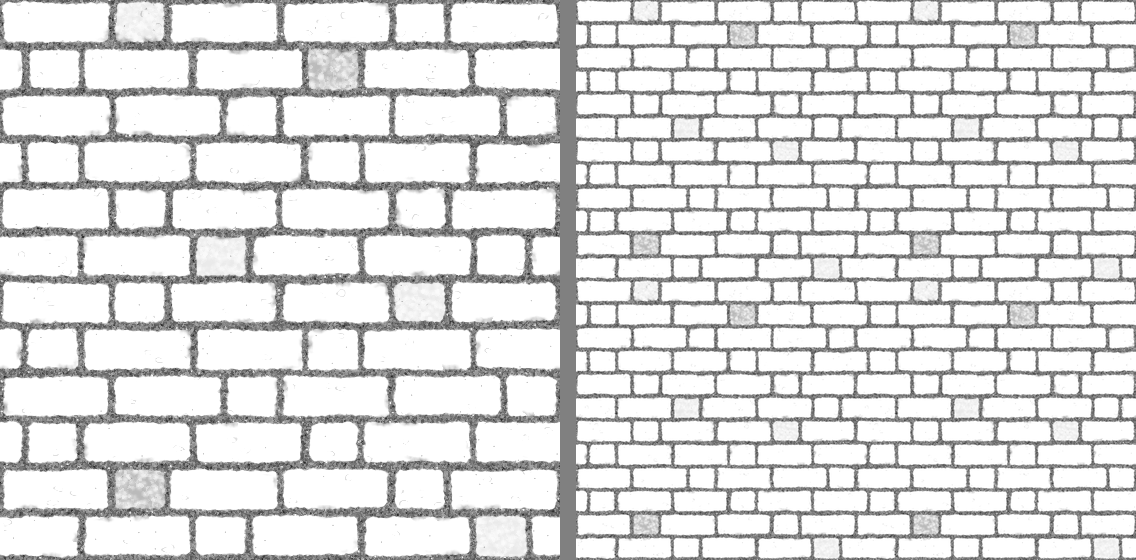
Left, the tile; right, the same tile 2 across and 2 down.
Write a Shadertoy shader that draws this texture map.

```glsl
// Whitewashed brick wall: rows of two long bricks and one short, in rough grey mortar.
#define ROWS 12.0            // courses down the tile
#define UNITS 10.0           // short-brick widths across the tile
#define GROUP 5.0            // units in one short-long-long group
#define JOINT vec2(0.0112, 0.0128)
#define CORNER 0.009
#define WANDER 0.0011        // slow drift of the joints
#define ROUGH 0.0034         // chipped brick edges
#define MORTAR 0.485
#define GRAIN 0.27
#define WEAR 0.27            // darkness of weathered short bricks

const float TAU = 6.2831853;

vec3 hash3(vec2 p) {
    vec3 q = fract(vec3(p.xyx) * vec3(0.1031, 0.1030, 0.0973));
    q += dot(q, q.yxz + 33.33);
    return fract((q.xxy + q.yzz) * q.zyx);
}

// Wrapping cellular noise: x = distance to nearest point, y = random value of its cell
vec2 cells(vec2 uv, vec2 count) {
    vec2 p = uv * count, base = floor(p), f = p - base;
    vec2 nearest = vec2(9.0, 0.0);
    for (int j = -1; j <= 1; j++)
    for (int i = -1; i <= 1; i++) {
        vec2 o = vec2(i, j);
        vec3 h = hash3(mod(base + o, count) + count);
        float d = length(o + h.xy - f);
        if (d < nearest.x) nearest = vec2(d, h.z);
    }
    return nearest;
}

// Layered sines with whole frequencies, so the drift wraps
vec2 wander(vec2 p) {
    vec2 w = vec2(0.0);
    float f = 5.0;
    for (int i = 0; i < 4; i++) {
        float k = float(i);
        w += sin(TAU * (f * p.yx + (f + 3.0) * p + vec2(0.13, 0.61) * (k + 1.0))) / (k + 1.0);
        f *= 2.0;
    }
    return w * WANDER;
}

// Where the short brick starts in each course; the bond repeats every six
float shortStart(float row) {
    float k = mod(row, 6.0);
    if (mod(k, 2.0) < 0.5) return k == 2.0 ? 4.0 : 2.0;
    return k == 5.0 ? 3.45 : 0.45;
}

float roundedBox(vec2 p, vec2 halfSize, float r) {
    vec2 q = abs(p) - halfSize + r;
    return length(max(q, 0.0)) + min(max(q.x, q.y), 0.0) - r;
}

void mainImage(out vec4 fragColor, in vec2 fragCoord) {
    vec2 uv = fragCoord / iResolution.xy;
    float soft = 0.9 / min(iResolution.x, iResolution.y);

    // Find the course, the group and the brick
    vec2 p = uv + wander(uv);
    float y = (1.0013 - p.y) * ROWS;
    float row = mod(floor(y), ROWS);
    float x = p.x * UNITS - shortStart(row);
    float group = mod(floor(x / GROUP), UNITS / GROUP);
    x = mod(x, GROUP);
    bool isShort = x < 1.0;
    float start = isShort ? 0.0 : (x < 3.0 ? 1.0 : 3.0);
    float span = isShort ? 1.0 : 2.0;
    vec3 rnd = hash3(vec2(start + GROUP * group, row) + 17.0);

    // Brick outline with its own shift, tilt and size
    vec2 q = vec2((x - start - 0.5 * span) / UNITS, (fract(y) - 0.5) / ROWS);
    q += (rnd.xy - 0.5) * 0.0024;
    q.y += q.x * (rnd.z - 0.5) * 0.02;
    vec2 halfSize = 0.5 * (vec2(span / UNITS, 1.0 / ROWS) - JOINT) - rnd.z * 0.0014;
    vec2 chips = cells(uv, vec2(92.0));
    vec2 grit = cells(uv, vec2(170.0));
    float d = roundedBox(q, halfSize, CORNER * (0.7 + 0.6 * rnd.y));
    d += ROUGH * (chips.x - 0.42) + 0.4 * ROUGH * (grit.x - 0.42);

    // Mortar: sandy grain, pale rims, dark pits and bright grit
    vec2 patches = cells(uv + 2.0 * wander(uv.yx), vec2(23.0, 31.0));
    float sand = cells(uv, vec2(330.0)).y;
    float mortar = MORTAR + GRAIN * (sand - 0.5) + 0.12 * (grit.y - 0.5);
    mortar += 0.13 * (1.0 - smoothstep(0.0, 0.0042, d)) * smoothstep(0.1, 0.6, patches.x);
    float dot0 = 1.0 - smoothstep(0.15, 0.4, grit.x);
    mortar += dot0 * (0.28 * step(0.96, grit.y) - 0.16 * step(grit.y, 0.12));

    // Brick face: sparse specks, edge smears and hairline scuffs
    vec2 speck = cells(uv, vec2(48.0));
    float face = 1.0 - 0.22 * step(speck.y, 0.11) * (1.0 - smoothstep(0.03, 0.09, speck.x));
    float nearEdge = smoothstep(-0.009, -0.001, d);
    float smear = step(0.8, patches.y) * (1.0 - smoothstep(0.2, 0.5, patches.x));
    face -= smear * nearEdge * (0.12 + 0.2 * chips.x);
    vec2 scuff = cells(uv + 3.0 * wander(uv), vec2(37.0, 61.0));
    float line = 1.0 - smoothstep(0.02, 0.07, abs(scuff.x - 0.3));
    face -= 0.13 * line * step(scuff.y, 0.09) * smoothstep(0.4, 0.7, chips.x);

    // A few weathered short bricks
    float worn = isShort && mod(row + 4.0 * group, 5.0) < 0.5 ? 1.0 : 0.0;
    worn *= mod(row, 9.0) == 1.0 ? 1.0 : 0.3;
    float mottle = 0.45 * scuff.x + 0.4 * chips.x + 0.3 * grit.y;
    face -= WEAR * worn * (0.2 + 0.8 * smoothstep(0.15, 0.85, mottle));

    float shade = mix(face, mortar, smoothstep(-soft, soft, d));
    fragColor = vec4(vec3(clamp(shade, 0.0, 1.0)), 1.0);
}
```
